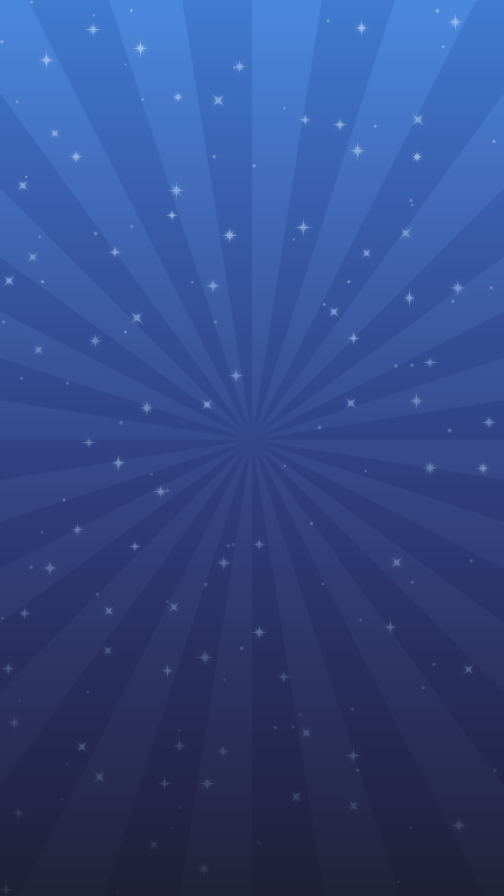
Write a WebGL 1 fragment shader that draws this background.

```glsl
precision highp float;

uniform vec2 u_resolution;

#define RAY_PAIRS 20.0
#define RAY_CONTRAST 0.026
#define BURST_CENTER vec2(0.5, 0.509)
#define STAR_CELL 0.125
#define STAR_DENSITY 0.62
#define STAR_RADIUS 0.024
#define DUST_CELL 0.115
#define DUST_DENSITY 0.55
#define DUST_RADIUS 0.0062
#define STAR_COLOR vec3(0.68, 0.80, 0.95)

vec3 hash3(vec2 cell) {
  vec3 k = vec3(dot(cell, vec2(127.1, 311.7)),
                dot(cell, vec2(269.5, 183.3)),
                dot(cell, vec2(419.2, 371.9)));
  return fract(sin(k) * 43758.55);
}

// Vertical gradient from night violet to bright blue
vec3 skyColor(float h) {
  return vec3(0.125 + 0.15 * h,
              0.13 + 0.20 * h + 0.18 * h * h,
              0.22 + 0.62 * h);
}

// Alternating wedges, -1 to 1, smoothed by distance to the nearest edge
float sunburst(vec2 q, float pixel) {
  float radius = length(q);
  float edge = radius * sin(atan(q.x, q.y) * RAY_PAIRS) / RAY_PAIRS;
  return clamp(edge / pixel, -1.0, 1.0) * smoothstep(0.0, 0.06, radius);
}

// Four concave arms of unit length
float sparkle(vec2 q) {
  vec2 d = sqrt(abs(q));
  return smoothstep(1.08, 0.55, d.x + d.y);
}

vec2 turnEighth(vec2 q) {
  return vec2(q.x - q.y, q.x + q.y) * 0.7071;
}

// Upright, diagonal or eight-armed star with a faint halo
float star(vec2 q, float kind) {
  vec2 diagonal = turnEighth(q);
  float shape = sparkle(kind < 0.3 ? diagonal : q);
  if (kind > 0.65) shape = max(shape, sparkle(diagonal * 1.3));
  return max(shape, 0.32 * exp(-6.0 * dot(q, q)));
}

// Jittered cells holding sparkles
float starField(vec2 p) {
  vec2 home = floor(p / STAR_CELL);
  float light = 0.0;
  for (int y = -1; y <= 1; y++) {
    for (int x = -1; x <= 1; x++) {
      vec2 cell = home + vec2(float(x), float(y));
      vec3 place = hash3(cell);
      vec3 look = hash3(cell + 57.0);
      vec2 center = (cell + 0.1 + 0.8 * place.xy) * STAR_CELL;
      float radius = STAR_RADIUS * mix(0.75, 1.0, look.x);
      float lit = step(place.z, STAR_DENSITY) * mix(0.65, 1.0, look.y);
      light = max(light, lit * star((p - center) / radius, look.z));
    }
  }
  return light;
}

// Jittered cells holding small soft dots
float dustField(vec2 p) {
  vec2 home = floor(p / DUST_CELL);
  float light = 0.0;
  for (int y = -1; y <= 1; y++) {
    for (int x = -1; x <= 1; x++) {
      vec2 cell = home + vec2(float(x), float(y));
      vec3 place = hash3(cell + 131.0);
      vec3 look = hash3(cell + 211.0);
      float dist = length(p - (cell + place.xy) * DUST_CELL);
      float radius = DUST_RADIUS * mix(0.6, 1.0, look.x);
      float lit = step(place.z, DUST_DENSITY) * mix(0.4, 0.85, look.y);
      light = max(light, lit * smoothstep(radius, 0.0, dist));
    }
  }
  return light;
}

void main() {
  vec2 uv = gl_FragCoord.xy / u_resolution;
  vec2 p = gl_FragCoord.xy / u_resolution.x;
  float pixel = 1.0 / u_resolution.x;
  vec2 center = BURST_CENTER * vec2(1.0, u_resolution.y / u_resolution.x);

  // Rays fade toward the bottom
  vec3 color = skyColor(uv.y);
  float rays = sunburst(p - center, pixel);
  color += rays * RAY_CONTRAST * mix(0.25, 1.0, uv.y) * vec3(0.8, 1.0, 1.0);

  // Stars dim toward the bottom
  float light = max(starField(p), dustField(p));
  color = mix(color, STAR_COLOR, light * mix(0.12, 0.9, uv.y));

  gl_FragColor = vec4(color, 1.0);
}
```
